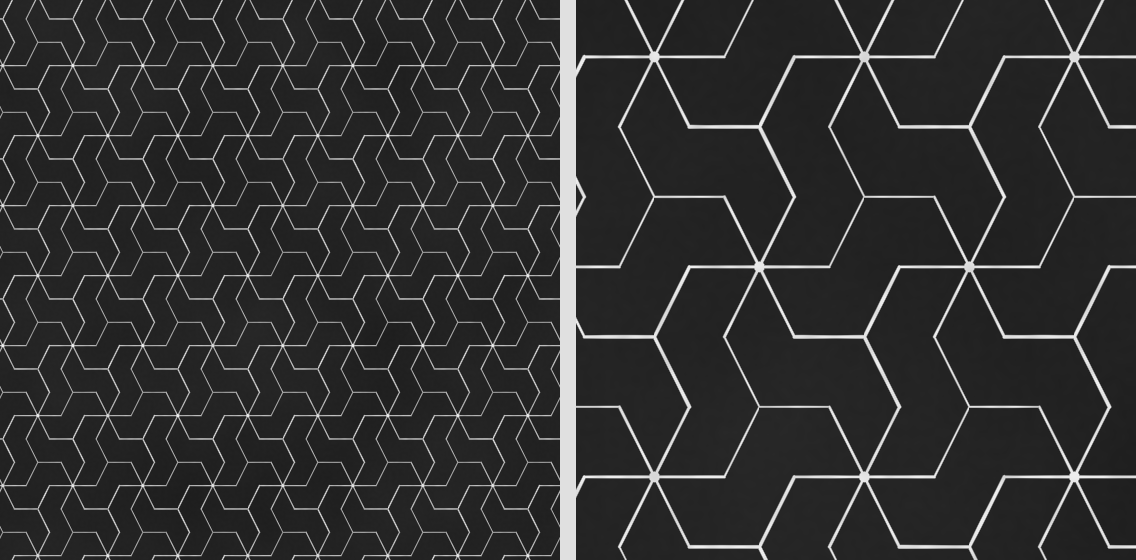
Left: the whole. Right: its middle third, enlarged.
Give the GLSL for this pattern, as a WebGL 1 fragment shader.

```glsl
precision highp float;
// Chalk-white pinwheel chevron lattice with star nodes on a mottled charcoal ground.

uniform vec2 u_resolution;

const float REPEATS = 8.0;                      // stars across and rows up; even, so it tiles
const vec2 STAR_ORIGIN = vec2(0.54, 0.0625);    // first star, in cells
const float ARM_HALF_WIDTH = 0.0066;
const float THICK_HALF_WIDTH = 0.0086;
const float THIN_HALF_WIDTH = 0.0047;
const float STAR_RADIUS = 0.026;
const vec3 GROUND = vec3(0.136);
const vec3 LINE = vec3(0.93);

// Hashed unit gradient at a lattice point
vec2 gradientAt(vec2 cell, float period, float seed) {
  vec2 c = mod(cell, period);
  vec3 h = fract(vec3(c.x, c.y, c.x + seed) * vec3(0.1031, 0.1030, 0.0973));
  h += dot(h, h.yzx + 33.33);
  float angle = 6.2831853 * fract((h.x + h.y) * h.z);
  return vec2(cos(angle), sin(angle));
}

// Gradient noise that wraps after one canvas
float wrapNoise(vec2 uv, float period, float seed) {
  vec2 p = uv * period;
  vec2 i = floor(p);
  vec2 f = p - i;
  vec2 w = f * f * f * (f * (f * 6.0 - 15.0) + 10.0);
  vec2 e = vec2(1.0, 0.0);
  float a = dot(gradientAt(i, period, seed), f);
  float b = dot(gradientAt(i + e.xy, period, seed), f - e.xy);
  float c = dot(gradientAt(i + e.yx, period, seed), f - e.yx);
  float d = dot(gradientAt(i + e.xx, period, seed), f - e.xx);
  return mix(mix(a, b, w.x), mix(c, d, w.x), w.y);
}

// Cloudy layers, each twice as fine and weaker
float clouds(vec2 uv, float period, float seed) {
  float sum = 0.0;
  float gain = 1.0;
  for (int i = 0; i < 5; i++) {
    sum += gain * wrapNoise(uv, period, seed);
    period *= 2.0;
    seed += 17.0;
    gain *= 0.55;
  }
  return sum;
}

float segmentDistance(vec2 p, vec2 a, vec2 b) {
  vec2 ab = b - a;
  return length(p - a - ab * clamp(dot(p - a, ab) / dot(ab, ab), 0.0, 1.0));
}

float coverage(float dist, float halfWidth, float softness) {
  return clamp((halfWidth - dist) / softness + 0.5, 0.0, 1.0);
}

// One of six arms, on a hexagon stretched to fit square cells
vec2 armVector(float k) {
  float angle = k * 1.04719755;
  return vec2(cos(angle), sin(angle) * 1.1547005) / 3.0;
}

// Star with six bent arms; alternate outer halves are thick and thin
float pinwheel(vec2 p, float widthScale, float softness) {
  float ink = coverage(length(p), STAR_RADIUS, softness);
  for (int i = 0; i < 6; i++) {
    float k = float(i);
    vec2 elbow = armVector(k);
    vec2 tip = elbow + armVector(k + 1.0);
    float outer = mix(THIN_HALF_WIDTH, THICK_HALF_WIDTH, mod(k, 2.0));
    ink = max(ink, coverage(segmentDistance(p, vec2(0.0), elbow), ARM_HALF_WIDTH * widthScale, softness));
    ink = max(ink, coverage(segmentDistance(p, elbow, tip), outer * widthScale, softness));
  }
  return ink;
}

// Staggered rows: the star rows just below and above cover every point
float lattice(vec2 p, float widthScale, float softness) {
  float ink = 0.0;
  for (int j = 0; j < 2; j++) {
    float row = floor(p.y) + float(j);
    float shift = 0.5 * mod(row, 2.0);
    vec2 local = vec2(fract(p.x - shift + 0.5) - 0.5, p.y - row);
    ink = max(ink, pinwheel(local, widthScale, softness));
  }
  return ink;
}

void main() {
  vec2 uv = gl_FragCoord.xy / u_resolution;
  float softness = 1.3 * REPEATS / min(u_resolution.x, u_resolution.y);

  // Mottled ground with faint grain
  float mottle = 0.020 * clouds(uv, 4.0, 3.0) + 0.008 * wrapNoise(uv, 160.0, 91.0);
  vec3 colour = GROUND + mottle;

  // Lightly worn lines
  float widthScale = 1.0 + 0.25 * wrapNoise(uv, 48.0, 41.0);
  float wear = 0.95 + 0.15 * wrapNoise(uv, 90.0, 67.0);
  float ink = lattice(uv * REPEATS - STAR_ORIGIN, widthScale, softness);
  colour = mix(colour, LINE, ink * clamp(wear, 0.0, 1.0));

  gl_FragColor = vec4(colour, 1.0);
}
```
